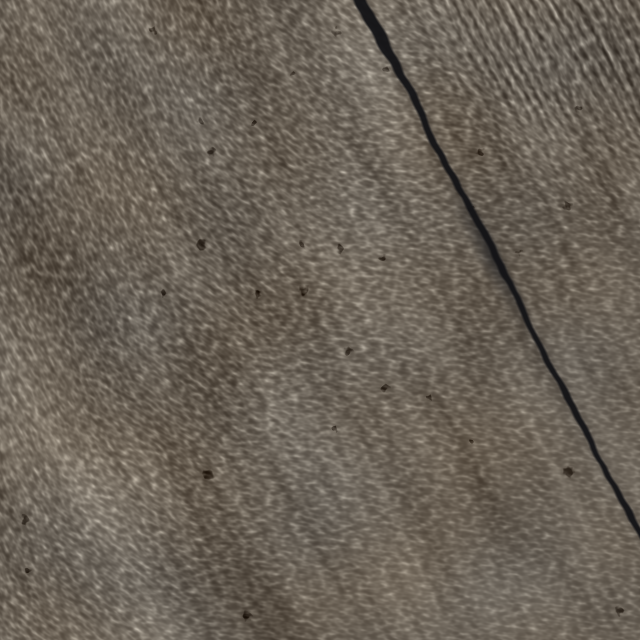
This texture is drawn by a WebGL 2 fragment shader. Its source:

```glsl
#version 300 es
precision highp float;
// Weathered grey-brown wood: flecked slanted grain, fine ridges and one long dark crack.

uniform vec2 u_resolution;
out vec4 fragColor;

const float TAU = 6.2831853;
const float SLANT = 0.531;        // sideways run of the grain per unit of height
const float CRACK_POS = 1.092;    // position of the crack across the grain

float hash(vec2 p) {
    vec3 q = fract(vec3(p.xyx) * 0.1031);
    q += dot(q, q.yzx + 33.33);
    return fract((q.x + q.y) * q.z);
}

float cornerSlope(vec2 cell, vec2 offset) {
    float a = TAU * hash(cell);
    return dot(vec2(cos(a), sin(a)), offset);
}

float gradientNoise(vec2 p) {
    vec2 i = floor(p), f = fract(p);
    vec2 u = f * f * f * (f * (f * 6.0 - 15.0) + 10.0);
    vec2 e = vec2(1.0, 0.0);
    float low = mix(cornerSlope(i, f), cornerSlope(i + e, f - e), u.x);
    float high = mix(cornerSlope(i + e.yx, f - e.yx), cornerSlope(i + 1.0, f - 1.0), u.x);
    return mix(low, high, u.y);
}

vec2 rotate(vec2 p, float a) {
    float c = cos(a), s = sin(a);
    return vec2(c * p.x + s * p.y, c * p.y - s * p.x);
}

float bump(float x, float center, float width) {
    float d = (x - center) / width;
    return exp(-d * d);
}

// Short flecks stretched along one direction
float flecks(vec2 p, float angle) {
    vec2 q = rotate(p, angle);
    float coarse = gradientNoise(q * vec2(62.0, 135.0) + 17.0);
    float fine = gradientNoise(q * vec2(105.0, 205.0) + 71.0);
    return coarse + 0.6 * fine;
}

// Flecks whose direction turns from steep (0) to nearly level (1)
float turningFlecks(vec2 p, float turn) {
    float sum = 0.0, power = 0.0;
    for (int i = 0; i < 3; i++) {
        float k = float(i);
        float w = max(0.0, 1.0 - abs(turn * 2.0 - k));
        sum += w * flecks(p + k * 3.0, radians(-62.0 + 27.0 * k));
        power += w * w;
    }
    return sum * inversesqrt(power);
}

// Wavy parallel ridges that break up along their length
float ridges(float across, float along) {
    float bend = 0.012 * gradientNoise(vec2(across * 14.0, along * 5.0));
    float wave = sin(TAU * (across + bend) / 0.0175);
    float breaks = 0.75 + 1.1 * gradientNoise(vec2(across * 45.0, along * 11.0));
    return wave * breaks;
}

// Sparse ragged pits, at most one per cell
float pits(vec2 p, float cells) {
    vec2 id = floor(p * cells);
    vec2 center = 0.3 + 0.4 * vec2(hash(id + 5.0), hash(id + 29.0));
    float ragged = 0.09 * gradientNoise(p * 140.0);
    float d = length(fract(p * cells) - center) + ragged;
    float radius = mix(0.05, 0.11, hash(id + 53.0));
    return step(0.84, hash(id + 91.0)) * (1.0 - smoothstep(radius * 0.5, radius * 1.3, d));
}

void main() {
    vec2 uv = gl_FragCoord.xy / u_resolution;
    float pixel = 1.0 / min(u_resolution.x, u_resolution.y);
    float across = uv.x + SLANT * uv.y;

    // Broad bands and streaks
    float tone = 0.035 * bump(across, 0.23, 0.09) - 0.04 * bump(across, 0.43, 0.12);
    tone += 0.09 * gradientNoise(vec2(across * 10.0, uv.y * 2.5));
    tone += 0.06 * gradientNoise(uv * 6.0 + 40.0);
    tone += 0.07 * gradientNoise(vec2(across * 55.0, uv.y * 6.0) + 9.0);

    // Flecked grain, calmer towards the lower right
    float ridged = smoothstep(1.11, 1.27, across) * smoothstep(0.55, 0.95, uv.y);
    float turn = smoothstep(0.15, 0.75, uv.x * 0.9 + (1.0 - uv.y) * 0.35);
    float calm = smoothstep(0.9, 1.7, uv.x + 1.0 - uv.y);
    float fleck = turningFlecks(uv, turn * (1.0 - ridged));
    tone += mix(0.2, 0.14, calm) * fleck + 0.09 * (fleck * fleck - 0.06);

    // Ridges and pits
    tone += ridged * (0.1 * ridges(across, uv.y) - 0.015);
    tone -= 0.2 * pits(uv, 14.0);

    vec3 color = vec3(0.428, 0.395, 0.352) + tone * vec3(1.0, 1.0, 0.96);
    color += vec3(0.014, 0.0, -0.016) * gradientNoise(uv * 5.0 + 80.0);

    // Crack: dark core, soft rim and a shadowed hollow on its left
    float sway = 0.012 * gradientNoise(vec2(uv.y * 7.0, 3.5))
               + 0.004 * gradientNoise(vec2(uv.y * 38.0, 8.5));
    float side = (across - CRACK_POS + sway) / length(vec2(1.0, SLANT));
    float halfWidth = 0.0036 + 0.005 * bump(uv.y, 0.96, 0.06)
                    + 0.0015 * gradientNoise(vec2(uv.y * 24.0, 1.5));
    float core = 1.0 - smoothstep(-pixel, pixel + 0.002, abs(side) - halfWidth);
    float rim = exp(-abs(side) / 0.006);
    float hollow = bump(uv.y, 0.6, 0.075) * smoothstep(-0.034, -0.004, side)
                 * (1.0 - smoothstep(0.0, 0.012, side));
    color = mix(color, vec3(0.17, 0.165, 0.165), clamp(0.35 * rim + 0.7 * hollow, 0.0, 1.0));
    color = mix(color, vec3(0.075, 0.075, 0.085), 0.95 * core);

    fragColor = vec4(clamp(color, 0.0, 1.0), 1.0);
}
```
